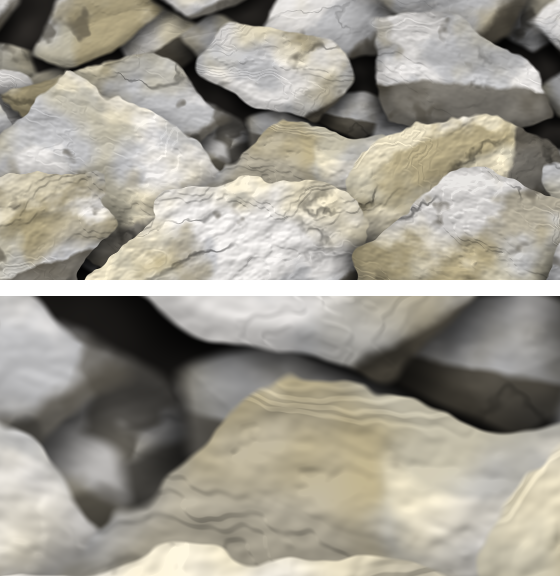
Top, the full canvas; bottom, a detail of the centre.
A WebGL 1 fragment shader for this texture:

```glsl
precision highp float;
uniform vec2 u_resolution;

const vec3 GAP = vec3(0.15, 0.14, 0.13);
const vec3 UNDERSIDE = vec3(0.31, 0.29, 0.25);
const vec3 TAUPE = vec3(0.48, 0.465, 0.435);
const vec3 TAN = vec3(0.66, 0.635, 0.57);
const vec3 GREY = vec3(0.715, 0.715, 0.72);
const vec3 CHALK = vec3(0.86, 0.85, 0.84);
const vec3 OCHRE_TINT = vec3(1.0, 0.97, 0.86);
const vec2 LIGHT_STEP = vec2(-0.003, 0.006);
const float RELIEF = 3.6;
const float ROUNDING = 24.0;
const float SHADOW_WIDTH = 0.07;
const float SIDES = 6.0;
const float ROWS = 4.0;
const float TAU = 6.28318;

float hash(vec2 p) {
  vec3 q = fract(p.xyx * 0.1031);
  q += dot(q, q.yzx + 33.33);
  return fract((q.x + q.y) * q.z);
}

float noise(vec2 p) {
  vec2 i = floor(p), f = fract(p);
  f = f * f * (3.0 - 2.0 * f);
  return mix(mix(hash(i), hash(i + vec2(1.0, 0.0)), f.x),
             mix(hash(i + vec2(0.0, 1.0)), hash(i + 1.0), f.x), f.y);
}

float fbm(vec2 p) {
  float sum = 0.0, amp = 0.53;
  for (int i = 0; i < 4; i++) {
    sum += amp * noise(p);
    p = mat2(1.6, 1.2, -1.2, 1.6) * p + 7.7;
    amp *= 0.5;
  }
  return sum;
}

vec2 rotate(vec2 p, float a) {
  float c = cos(a), s = sin(a);
  return vec2(c * p.x + s * p.y, c * p.y - s * p.x);
}

vec2 heading(float a) { return vec2(cos(a), sin(a)); }

// Rough grain plus stepped flakes, drawn out along the bedding
float relief(vec2 s) {
  float rough = fbm(s * vec2(8.0, 12.0));
  float plate = 6.0 * noise(s * vec2(3.5, 6.0) + rough * 1.3);
  float flakes = floor(plate) + smoothstep(0.7, 1.0, fract(plate));
  return 0.6 * rough + flakes * 0.045;
}

// Stone colour: q is the position within the rock, s the position in its grain
vec3 stone(vec2 q, vec2 s, vec2 seed, float tilt, float focus) {
  float coarse = fbm(s * 4.0 + 11.0);
  float fine = fbm(s * 13.0 + 31.0);
  float mood = hash(seed + 3.3) - 0.5;

  vec3 face = mix(TAN, GREY, smoothstep(0.3, 0.5, coarse + mood * 0.3));
  float chalky = fbm(s * vec2(4.0, 6.0) + 53.0) + 0.25 * (fine - 0.5) + 0.1 * q.y + 0.25 * mood;
  face = mix(face, CHALK, smoothstep(0.46, 0.62, chalky));
  face *= mix(vec3(1.0), OCHRE_TINT, smoothstep(0.48, 0.7, fbm(s * 3.0 + 83.0) - mood * 0.2));

  // Broad facets and falling light
  float facet = dot(q, heading(TAU * hash(seed + 4.1))) - 0.2 + 0.3 * (coarse - 0.5);
  face *= 1.0 - 0.09 * smoothstep(-0.04, 0.04, facet);
  face *= 1.02 + 0.06 * clamp(q.y, -1.0, 0.4);

  // Shaded underside behind a ragged ridge
  float ridge = dot(q, heading(-1.1 + 1.1 * (hash(seed + 5.7) - 0.5)));
  ridge += 0.2 * (fine - 0.5) + 0.2 * (coarse - 0.5) - mix(0.02, 0.85, hash(seed + 6.9));
  float width = mix(0.1, 0.03, focus);
  float under = smoothstep(-width, width, ridge);
  face *= 1.0 + 0.05 * smoothstep(-0.2, -0.03, ridge);
  vec3 shade = mix(UNDERSIDE, TAUPE, smoothstep(0.38, 0.68, coarse)) * (0.85 + 0.3 * fine);
  vec3 col = mix(face, shade, under);

  // Embossed relief, cracks and dark blotches
  float slope = relief(s) - relief(s + rotate(LIGHT_STEP, tilt));
  col *= 1.0 + clamp(slope * RELIEF, -0.3, 0.12) * focus * (1.0 - 0.5 * under);
  float crack = abs(noise(s * vec2(3.0, 8.0) + fine * 0.8) - 0.5);
  float cracked = smoothstep(0.55, 0.8, noise(s * 5.0 + 19.0));
  col *= 1.0 - 0.4 * focus * cracked * (1.0 - smoothstep(0.0, 0.07, crack));
  return mix(col, UNDERSIDE, 0.6 * smoothstep(0.69, 0.78, fbm(s * 7.0 + 71.0)));
}

void drawRock(inout vec3 col, vec2 p, vec2 center, float size, vec2 seed, float focus, float lit) {
  float tilt = 1.2 * (hash(seed + 1.0) - 0.37);
  vec2 q = rotate(p - center, tilt) / (size * vec2(1.0, mix(0.5, 0.9, hash(seed + 2.0))));
  if (dot(q, q) > 3.5) return;
  vec2 s = rotate(p, tilt) + seed * 5.0;
  vec2 edge = q + 0.3 * (vec2(fbm(s * 6.0), fbm(s * 6.0 + 40.0)) - 0.5);

  // Irregular polygon with worn corners
  float sum = 0.0;
  for (float i = 0.0; i < SIDES; i++) {
    float angle = TAU * (i + 0.75 * hash(seed + i * 1.9)) / SIDES;
    float reach = mix(0.7, 1.02, hash(seed + i * 2.3 + 9.0));
    sum += exp(ROUNDING * (dot(edge, heading(angle)) - reach));
  }
  float d = log(sum) / ROUNDING * size * 0.75;

  // Contact shadow, deepest below the rock
  float depth = mix(0.15, 0.72, smoothstep(-0.5, 0.4, -q.y));
  col *= 1.0 - depth * (1.0 - smoothstep(-0.01, SHADOW_WIDTH, d));

  float soft = max(mix(0.016, 0.003, focus), 0.8 / u_resolution.y);
  if (d > soft) return;
  vec3 body = stone(q, s, seed, tilt, focus) * lit;
  body *= mix(0.85, 1.0, smoothstep(0.0, 0.03, -d + 0.04 * q.y));
  col = mix(col, body, 1.0 - smoothstep(-soft, soft, d));
}

void main() {
  vec2 p = gl_FragCoord.xy / u_resolution.y;
  vec3 col = GAP * (0.7 + 0.6 * noise(p * 9.0));

  // Small rubble first, then large rocks from back to front
  for (float row = 0.0; row < 2.0 * ROWS; row++) {
    float large = step(ROWS, row);
    float near = mod(row, ROWS) / (ROWS - 1.0);
    float spacing = mix(0.27, mix(0.44, 0.9, near), large);
    float y = mix(mix(0.86, 0.1, near), mix(0.95, 0.0, near), large);
    float focus = mix(0.45, mix(0.4, 1.0, sqrt(near)), large);
    float shift = spacing * hash(vec2(row, 4.7));
    float cell = floor((p.x + shift) / spacing);
    for (float k = -1.0; k <= 1.0; k++) {
      vec2 seed = vec2(cell + k + 20.0, row * 3.0 + 5.0) * vec2(1.37, 1.73);
      vec2 jitter = vec2(hash(seed + 7.1), hash(seed + 8.3)) - 0.5;
      vec2 center = vec2((cell + k + 0.5 + 0.3 * jitter.x) * spacing - shift, y + 0.24 * jitter.y);
      float size = spacing * mix(0.48, 0.74, hash(seed + 9.7));
      drawRock(col, p, center, size, seed, focus, mix(0.88, 1.0, large));
    }
  }
  gl_FragColor = vec4(clamp(col, 0.0, 1.0), 1.0);
}
```
